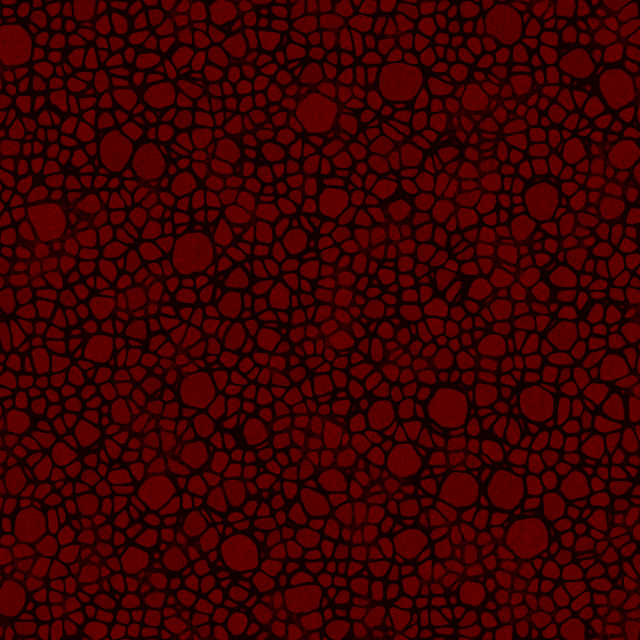
Give the GLSL for this texture, as a Shadertoy shader.

```glsl
// Dark red gravel: tightly packed angular stones of mixed sizes with black gaps.

const float GAP_RED = 0.07;
const float STONE_RED = 0.362;
const float CORNER_ROUNDING = 0.0023;
const int LEVELS = 3;

// Hash without sine: three values in 0..1 per cell
vec3 hash3(vec2 p) {
    vec3 q = fract(p.xyx * vec3(0.1031, 0.1030, 0.0973));
    q += dot(q, q.yxz + 33.33);
    return fract((q.xxy + q.yzz) * q.zyx);
}

float valueNoise(vec2 p) {
    vec2 cell = floor(p);
    vec2 f = fract(p);
    f = f * f * (3.0 - 2.0 * f);
    float low = mix(hash3(cell).x, hash3(cell + vec2(1.0, 0.0)).x, f.x);
    float high = mix(hash3(cell + vec2(0.0, 1.0)).x, hash3(cell + vec2(1.0)).x, f.x);
    return mix(low, high, f.y);
}

vec2 noiseOffset(vec2 p) {
    return vec2(valueNoise(p), valueNoise(p + 57.3)) - 0.5;
}

// Stone sizes: grid density, share of cells used, smallest and largest radius
vec4 stoneLevel(int level) {
    if (level == 0) return vec4(40.0, 0.92, 0.0, 0.009);
    if (level == 1) return vec4(18.0, 0.50, 0.010, 0.019);
    return vec4(9.0, 0.60, 0.020, 0.034);
}

// Stone centre in xy, squared radius in z (negative when the cell is empty)
vec3 stoneSite(vec2 cell, vec4 size, float seed) {
    vec3 h = hash3(cell + seed);
    vec2 centre = (cell + 0.08 + 0.84 * h.xy) / size.x;
    float radius = mix(size.z, size.w, h.z / size.y);
    return vec3(centre, h.z < size.y ? radius * radius : -1.0);
}

float levelSeed(int level) {
    return 11.0 + 131.0 * float(level);
}

float sitePower(vec2 p, vec3 site) {
    vec2 d = p - site.xy;
    return dot(d, d) - site.z;
}

// The stone that owns point p in the power diagram
vec3 owningStone(vec2 p) {
    vec3 owner = vec3(0.0);
    float best = 1e5;
    for (int level = 0; level < LEVELS; level++) {
        vec4 size = stoneLevel(level);
        vec2 base = floor(p * size.x);
        for (int y = -2; y <= 2; y++)
        for (int x = -2; x <= 2; x++) {
            vec3 site = stoneSite(base + vec2(x, y), size, levelSeed(level));
            float power = sitePower(p, site);
            if (power < best) {
                best = power;
                owner = site;
            }
        }
    }
    return owner;
}

// Distance from p to the border of its stone, with rounded corners
float borderDistance(vec2 p, vec3 owner, float rounding) {
    float ownPower = sitePower(p, owner);
    float sum = 1e-9;
    for (int level = 0; level < LEVELS; level++) {
        vec4 size = stoneLevel(level);
        vec2 base = floor(p * size.x);
        for (int y = -2; y <= 2; y++)
        for (int x = -2; x <= 2; x++) {
            vec3 site = stoneSite(base + vec2(x, y), size, levelSeed(level));
            float apart = distance(site.xy, owner.xy);
            if (apart > 1e-5) {
                float edge = (sitePower(p, site) - ownPower) / (2.0 * apart);
                sum += exp(-edge / rounding);
            }
        }
    }
    return -rounding * log(sum);
}

void mainImage(out vec4 fragColor, in vec2 fragCoord) {
    vec2 uv = fragCoord / min(iResolution.x, iResolution.y);

    // Bend the straight cell borders into rough stone outlines
    vec2 p = uv + 0.009 * noiseOffset(uv * 28.0) + 0.0028 * noiseOffset(uv * 95.0);
    vec3 owner = owningStone(p);
    float border = borderDistance(p, owner, CORNER_ROUNDING);
    vec3 stoneRandom = hash3(floor(owner.xy * 4000.0));

    // Gaps of uneven width, partly filled with dust
    float inset = 0.0013 * valueNoise(uv * 45.0) + 0.0008 * stoneRandom.x;
    float softness = max(0.0023, 1.2 / min(iResolution.x, iResolution.y));
    float stone = smoothstep(inset, inset + softness, border);
    float dust = smoothstep(0.5, 0.85, valueNoise(uv * 21.0 + 9.0));
    stone = max(stone, 0.55 * dust * valueNoise(uv * 210.0));

    // Stone shade, faint mottling and fine speckle
    float shade = mix(0.88, 1.03, sqrt(stoneRandom.y));
    float mottle = 0.03 * (valueNoise(uv * 130.0) - 0.5);
    vec3 grain = hash3(floor(uv * 512.0) + 700.0);
    float speckle = 0.06 * (grain.x + grain.y - 1.0) + 0.05 * step(0.965, grain.z);
    float red = mix(GAP_RED, STONE_RED * shade + mottle, stone);
    red += speckle * mix(0.35, 1.0, stone);

    fragColor = vec4(max(red, 0.0), 0.0, 0.0, 1.0);
}
```
